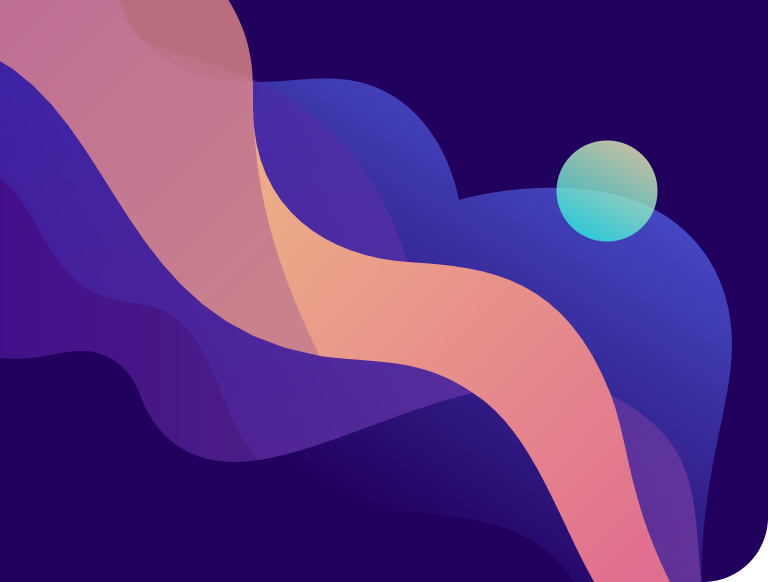
Reproduce this background procedurally as a Shadertoy shader.

```glsl
// Flowing abstract waves: a translucent blue hill, a purple sheet and a peach
// ribbon over deep indigo, with a teal disc and one rounded canvas corner.
// Each wave is a closed Bezier path turned into a signed distance.

const float HEIGHT = 5.82;  // canvas height in scene units, about 7.68 wide

vec2 point, pen;            // sampled position and current path position
float nearest, side;        // distance to the path, -1.0 when inside

void beginPath(float x, float y) {
    pen = vec2(x, y);
    nearest = 1e5;
    side = 1.0;
}

void lineTo(vec2 end) {
    vec2 edge = end - pen, offset = point - pen;
    float along = clamp(dot(offset, edge) / dot(edge, edge), 0.0, 1.0);
    nearest = min(nearest, length(offset - edge * along));
    // Flip the side for each edge crossed by a ray to the right
    if ((pen.y > point.y) != (end.y > point.y)
        && offset.x < offset.y * edge.x / edge.y) side = -side;
    pen = end;
}

void curveTo(float bx, float by, float cx, float cy, float dx, float dy) {
    vec2 a = pen, b = vec2(bx, by), c = vec2(cx, cy), d = vec2(dx, dy);
    for (int i = 1; i <= 16; i++) {
        float t = float(i) / 16.0, s = 1.0 - t;
        lineTo(s*s*s*a + 3.0*s*s*t*b + 3.0*s*t*t*c + t*t*t*d);
    }
}

// Soft one-pixel coverage of a signed distance
float coverage(float d) {
    return clamp(0.5 - d * iResolution.y / HEIGHT, 0.0, 1.0);
}

float hillMask() {
    beginPath(1.16, 5.95);
    curveTo(1.35, 5.25, 1.85, 5.0, 2.58, 5.0);
    curveTo(3.0, 5.0, 3.4, 5.12, 3.82, 4.92);
    curveTo(4.2, 4.74, 4.48, 4.35, 4.59, 3.82);
    curveTo(5.0, 3.94, 5.9, 4.05, 6.5, 3.75);
    curveTo(7.0, 3.5, 7.32, 3.02, 7.32, 2.37);
    curveTo(7.32, 1.75, 6.98, 1.0, 7.02, -0.1);
    lineTo(vec2(5.8, -0.1));
    curveTo(5.5, 0.47, 5.0, 0.62, 4.2, 0.69);
    curveTo(3.4, 0.76, 2.9, 0.85, 2.58, 1.22);
    curveTo(2.25, 1.6, 2.2, 2.1, 1.9, 2.5);
    curveTo(1.55, 2.95, 1.1, 2.65, 0.7, 3.07);
    curveTo(0.35, 3.45, 0.35, 3.8, -0.1, 4.12);
    lineTo(vec2(-0.1, 5.95));
    lineTo(vec2(1.16, 5.95));
    return coverage(nearest * side);
}

float sheetMask() {
    beginPath(1.16, 5.95);
    curveTo(1.2, 5.7, 1.3, 5.5, 1.42, 5.41);
    curveTo(1.8, 5.26, 2.25, 5.15, 2.58, 5.0);
    curveTo(3.2, 4.72, 3.75, 4.2, 4.08, 3.2);
    curveTo(4.5, 2.3, 5.6, 2.15, 6.11, 1.87);
    curveTo(7.0, 1.4, 6.93, 0.9, 7.02, -0.1);
    lineTo(vec2(6.4, -0.1));
    lineTo(vec2(5.9, 1.2));
    lineTo(vec2(4.73, 1.89));
    curveTo(3.9, 1.7, 3.0, 1.2, 2.35, 1.2);
    curveTo(1.95, 1.2, 1.6, 1.38, 1.42, 1.82);
    curveTo(1.3, 2.2, 1.0, 2.36, 0.68, 2.3);
    curveTo(0.45, 2.27, 0.3, 2.2, -0.1, 2.25);
    lineTo(vec2(-0.1, 5.95));
    lineTo(vec2(1.16, 5.95));
    return coverage(nearest * side);
}

float ribbonMask() {
    beginPath(2.2, 5.95);
    curveTo(2.55, 5.45, 2.53, 5.1, 2.53, 4.75);
    curveTo(2.53, 3.7, 3.3, 3.25, 4.08, 3.2);
    curveTo(4.9, 3.15, 5.65, 3.05, 6.11, 1.87);
    curveTo(6.3, 1.35, 6.28, 0.8, 6.75, -0.1);
    lineTo(vec2(6.0, -0.1));
    curveTo(5.6, 0.55, 5.35, 1.5, 4.73, 1.89);
    curveTo(4.2, 2.25, 3.8, 2.18, 3.2, 2.26);
    curveTo(1.2, 2.6, 1.2, 4.6, -0.1, 5.27);
    lineTo(vec2(-0.1, 5.95));
    lineTo(vec2(2.2, 5.95));
    return coverage(nearest * side);
}

float veilMask() {
    beginPath(2.54, 4.75);
    curveTo(2.53, 3.8, 2.85, 2.95, 3.25, 2.15);
    lineTo(vec2(-0.1, 2.15));
    lineTo(vec2(-0.1, 5.95));
    lineTo(vec2(2.9, 5.95));
    lineTo(vec2(2.54, 4.75));
    return coverage(nearest * side);
}

void mainImage(out vec4 fragColor, in vec2 fragCoord) {
    point = fragCoord * HEIGHT / iResolution.y;
    vec2 p = point;
    float hill = hillMask(), sheet = sheetMask();
    vec3 color = vec3(0.13, 0.0, 0.365);

    // Blue hill, fading toward the lower left
    float light = clamp(1.0 + 0.135 * (p.x - 7.0) + 0.216 * (p.y - 3.22), 0.0, 1.1);
    color = mix(color, mix(color, vec3(0.265, 0.265, 0.745), light), hill);

    // Purple sheet, lighter where it overlaps the hill
    vec3 plum = mix(vec3(0.26, 0.06, 0.54), vec3(0.29, 0.11, 0.53), min(p.x / 2.5, 1.0));
    vec3 violet = mix(vec3(0.265, 0.11, 0.59), vec3(0.36, 0.22, 0.64), p.x / 7.0);
    violet += vec3(-0.01, 0.01, 0.02) * (p.y - 2.5);
    color = mix(color, mix(plum, violet, hill), sheet);

    // Peach ribbon with a rose veil, shaded where the back layers end
    float run = clamp(dot(p - vec2(2.7, 3.82), vec2(0.139, -0.135)), 0.0, 1.0);
    vec3 peach = mix(vec3(0.93, 0.67, 0.53), vec3(0.88, 0.44, 0.56), run);
    vec3 rose = mix(vec3(0.75, 0.43, 0.58), vec3(0.79, 0.51, 0.55), clamp((p.x + 5.8 - p.y) / 6.0, 0.0, 1.0));
    rose = mix(rose, vec3(0.73, 0.43, 0.49), 0.45 * (1.0 - hill) + 0.55 * (1.0 - sheet));
    color = mix(color, mix(peach, rose, veilMask()), ribbonMask());

    // Teal disc, brighter in front of the hill
    vec2 q = p - vec2(6.07, 3.91);
    vec3 disc = mix(vec3(0.18, 0.76, 0.82), vec3(0.79, 0.79, 0.67), clamp(0.5 + dot(q, vec2(0.45, 0.85)), 0.0, 1.0));
    color = mix(color, disc * mix(0.95, 1.03, hill), coverage(length(q) - 0.505));

    // Rounded lower right corner on white
    float corner = length(max(vec2(p.x - 7.03, 0.65 - p.y), 0.0)) - 0.65;
    fragColor = vec4(mix(vec3(1.0), color, coverage(corner)), 1.0);
}
```
